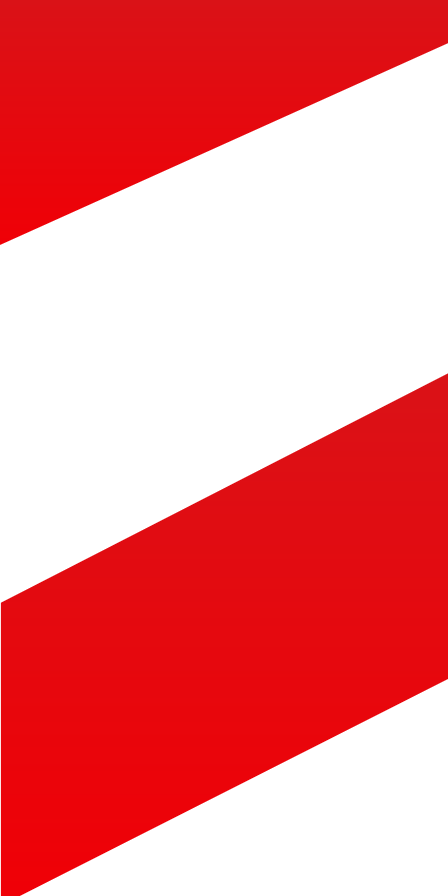
A WebGL 2 fragment shader for this background:

```glsl
#version 300 es
precision highp float;
// Two slanted red bands on white, rising to the right.
// Each band lies between straight edges and is shaded by a vertical
// gradient, from a dull red at its top to a vivid red at its foot.

uniform vec2 u_resolution;
out vec4 fragColor;

const vec3 WHITE = vec3(1.0);
const vec3 DULL_RED = vec3(0.855, 0.070, 0.090);
const vec3 VIVID_RED = vec3(0.940, 0.0, 0.025);

// Coverage below a line given by its heights at the left and right sides.
float below(vec2 p, float leftY, float rightY) {
    float slope = rightY - leftY;
    float gap = leftY + slope * p.x - p.y;
    float pixel = length(vec2(slope / u_resolution.x, 1.0 / u_resolution.y));
    return clamp(gap / pixel + 0.5, 0.0, 1.0);
}

// Coverage to the right of an upright edge.
float rightOf(float x, float edge) {
    return clamp((x - edge) * u_resolution.x + 0.5, 0.0, 1.0);
}

// Red gradient between the foot and top heights of a band.
vec3 redShade(float y, float foot, float top) {
    return mix(VIVID_RED, DULL_RED, clamp((y - foot) / (top - foot), 0.0, 1.0));
}

void main() {
    vec2 p = gl_FragCoord.xy / u_resolution;

    // Upper band, cut off by the top of the canvas
    float upperBand = 1.0 - below(p, 0.7266, 0.9518);
    vec3 color = mix(WHITE, redShade(p.y, 0.727, 1.0), upperBand);

    // Lower band, with a hairline of white along its left side
    float lowerBand = below(p, 0.3268, 0.5833) * (1.0 - below(p, -0.0112, 0.2422));
    lowerBand *= rightOf(p.x, 0.002);
    color = mix(color, redShade(p.y, 0.0, 0.583), lowerBand);

    fragColor = vec4(color, 1.0);
}
```
